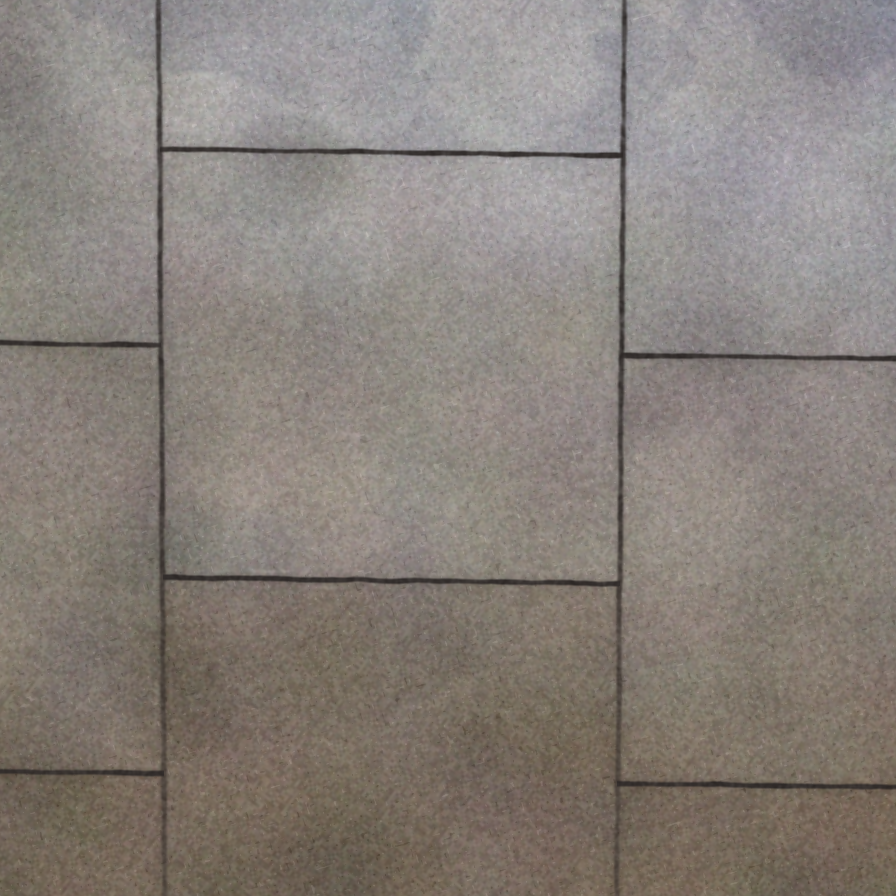
This texture is drawn by a WebGL 2 fragment shader. Its source:

```glsl
#version 300 es
precision highp float;

#define FIRST_JOINT_X 0.184
#define COLUMN_WIDTH 0.505
#define SLAB_HEIGHT 0.478
#define FIRST_JOINT_Y 0.352
#define COLUMN_SHIFT 0.221
#define JOINT_HALF_WIDTH 0.0027
#define GRAIN_SCALE 300.0
#define GRAIN_AMOUNT 0.085
#define STAIN_COUNT 8
#define STAIN_AMOUNT 0.13
#define CLOUD_AMOUNT 0.32

uniform vec2 u_resolution;
out vec4 fragColor;

const vec3 BROWN_STONE = vec3(0.436, 0.390, 0.338);
const vec3 WARM_STONE = vec3(0.543, 0.512, 0.482);
const vec3 PALE_STONE = vec3(0.645, 0.635, 0.636);
const vec3 JOINT_DARK = vec3(0.195, 0.175, 0.168);
const vec3 JOINT_SOIL = vec3(0.285, 0.250, 0.225);
const mat2 TURN = mat2(0.8, 0.6, -0.6, 0.8);

float hash(vec2 p) {
    vec3 q = fract(vec3(p.xyx) * 0.1031);
    q += dot(q, q.yzx + 33.33);
    return fract((q.x + q.y) * q.z);
}

float noise(vec2 p) {
    vec2 cell = floor(p), f = fract(p);
    f = f * f * (3.0 - 2.0 * f);
    float low = mix(hash(cell), hash(cell + vec2(1, 0)), f.x);
    float high = mix(hash(cell + vec2(0, 1)), hash(cell + vec2(1, 1)), f.x);
    return mix(low, high, f.y);
}

float fbm(vec2 p) {
    float sum = 0.0, weight = 0.5;
    for (int i = 0; i < 5; i++) {
        sum += weight * noise(p);
        p = mat2(1.6, 1.2, -1.2, 1.6) * p + 17.3;
        weight *= 0.5;
    }
    return sum;
}

// Pale grey above, warm brown below
vec3 stoneColor(float height) {
    vec3 lower = mix(BROWN_STONE, WARM_STONE, smoothstep(0.08, 0.5, height));
    return mix(lower, PALE_STONE, smoothstep(0.4, 0.96, height));
}

// Round water marks with slightly darker rims
float waterMarks(vec2 p) {
    float total = 0.0;
    vec2 warp = 0.05 * vec2(fbm(p * 12.0), fbm(p * 12.0 + 40.0));
    for (int i = 0; i < STAIN_COUNT; i++) {
        float k = float(i) + 3.0;
        vec2 center = vec2(hash(vec2(k, 11.0)), hash(vec2(k, 27.0)));
        float radius = mix(0.035, 0.09, hash(vec2(k, 43.0)));
        float d = length(p + warp - 0.025 - center) / radius;
        total += 0.6 * (1.0 - smoothstep(0.3, 1.1, d)) + 0.2 * exp(-60.0 * (d - 0.9) * (d - 0.9));
    }
    return min(total, 1.2);
}

// Dark groove with smooth edges of a given softness
float groove(float dist, float halfWidth, float soft) {
    return 1.0 - smoothstep(halfWidth - soft, halfWidth + soft, abs(dist));
}

void main() {
    vec2 p = gl_FragCoord.xy / u_resolution;
    float pixel = 1.0 / min(u_resolution.x, u_resolution.y);

    // Staggered columns that widen a little toward the top
    vec2 wobble = 0.003 * (vec2(fbm(p.yx * vec2(30, 3)), fbm(p * vec2(30, 3) + 9.0)) - 0.5);
    float pitchX = COLUMN_WIDTH + 0.015 * p.y;
    float across = (p.x + wobble.x - FIRST_JOINT_X + 0.007 * p.y) / pitchX;
    float column = floor(across);
    float offset = FIRST_JOINT_Y - COLUMN_SHIFT * mod(column, 2.0) - 0.009 * column;
    float tilt = 0.007 * (fract(across) - 0.5);
    float along = (p.y + wobble.y + tilt - offset) / SLAB_HEIGHT;
    float row = floor(along);
    float distX = (fract(across + 0.5) - 0.5) * pitchX;
    float distY = (fract(along + 0.5) - 0.5) * SLAB_HEIGHT;

    // Slab tone follows the overall gradient, with a step at each joint
    float slabCenter = offset + (row + 0.5) * SLAB_HEIGHT;
    float tone = mix(p.y, slabCenter, 0.24) + 0.14 * (fbm(p * 5.0) - 0.48);
    vec3 color = stoneColor(tone);
    color += 0.02 * (hash(vec2(column, row) + 20.0) - 0.5);

    // Left side is duller and warmer, upper right cooler
    float leftShade = (1.0 - smoothstep(0.0, 0.34, p.x)) * smoothstep(0.2, 0.85, p.y);
    color *= 1.0 - vec3(0.12, 0.13, 0.16) * leftShade;
    color += vec3(-0.014, -0.010, 0.006) * smoothstep(0.6, 0.9, p.x) * smoothstep(0.55, 0.8, p.y);

    // Cloudy wear, damp patches near the top, and faint tints
    color *= 1.0 + CLOUD_AMOUNT * (fbm(p * 6.5 + 31.0) - 0.48);
    color *= 1.0 - STAIN_AMOUNT * waterMarks(p);
    float damp = smoothstep(0.47, 0.55, fbm(p * 7.0 + 63.0)) * smoothstep(0.8, 0.94, p.y);
    color *= 1.0 - vec3(0.08, 0.075, 0.05) * damp;
    vec3 tint = vec3(noise(p * 13.0), noise(p * 13.0 + 50.0), noise(p * 11.0 + 90.0)) - 0.5;
    color += vec3(0.022, 0.020, 0.030) * tint;

    // Fine grain on turned lattices, with scattered bright and dark flecks
    vec2 g = TURN * p * GRAIN_SCALE + 300.0;
    vec2 h = TURN * g;
    float grain = noise(g) + 0.5 * noise(h * 0.5 + 70.0) - 0.75;
    vec3 chroma = vec3(noise(h * 0.6), noise(h * 0.6 + 140.0), noise(h * 0.6 + 260.0)) - 0.5;
    float fleck = noise(h * 0.85 + 400.0);
    color += GRAIN_AMOUNT * grain + 0.026 * chroma;
    color += 0.06 * smoothstep(0.84, 0.97, fleck) - 0.06 * smoothstep(0.16, 0.03, fleck);

    // Level joints are crisp; upright ones are softer and filled with soil
    float wear = fbm(p * 30.0 + 12.0);
    float crumbs = noise(TURN * p * 130.0 + 60.0);
    float halfWidth = JOINT_HALF_WIDTH * (0.65 + 0.7 * wear);
    float soft = max(pixel, 0.0016);
    float upright = groove(distX, halfWidth, soft * 1.3) * (0.58 + 0.40 * wear + 0.35 * (crumbs - 0.5));
    float level = groove(distY, halfWidth, soft) * (0.76 + 0.35 * wear + 0.20 * (crumbs - 0.5));
    float edge = min(abs(distX), abs(distY));
    color *= 1.0 - 0.13 * exp(-edge * 130.0);
    color += 0.04 * groove(edge - 0.008, 0.002, 0.002) * smoothstep(0.45, 0.7, wear);
    vec3 uprightColor = mix(JOINT_SOIL, JOINT_DARK, smoothstep(0.1, 0.6, p.y));
    color = mix(color, uprightColor + 0.07 * grain, clamp(upright, 0.0, 0.97));
    color = mix(color, JOINT_DARK + 0.05 * grain, clamp(level, 0.0, 0.97));

    fragColor = vec4(clamp(color, 0.0, 1.0), 1.0);
}
```
